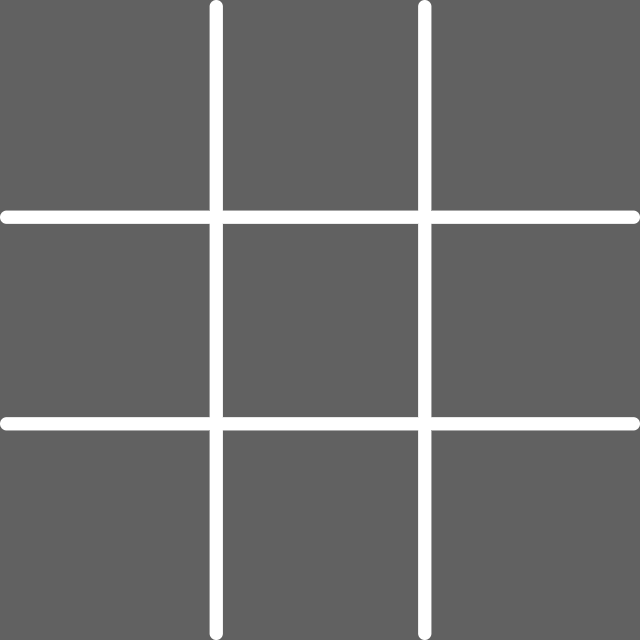
Give the GLSL for this pattern, as a WebGL 1 fragment shader.

```glsl
precision highp float;
// Three by three grey cells divided by white bars with rounded ends.

uniform vec2 u_resolution;

// Signed distance to a bar spanning the canvas along the first axis.
float barDistance(vec2 p, float center, float radius) {
    float along = clamp(p.x, radius, 1.0 - radius);
    return length(p - vec2(along, center)) - radius;
}

void main() {
    vec2 uv = gl_FragCoord.xy / u_resolution;
    float pixel = 1.0 / min(u_resolution.x, u_resolution.y);
    float radius = 0.0104;

    // Two horizontal and two vertical dividers
    float nearest = 1.0;
    for (int i = 0; i < 2; i++) {
        vec2 center = vec2(0.3379, 0.3378) + float(i) * vec2(0.3258, 0.3228);
        nearest = min(nearest, barDistance(uv, center.y, radius));
        nearest = min(nearest, barDistance(uv.yx, center.x, radius));
    }

    // White bars over flat grey, with a one pixel soft edge
    float coverage = clamp(0.5 - nearest / pixel, 0.0, 1.0);
    gl_FragColor = vec4(mix(vec3(0.38), vec3(1.0), coverage), 1.0);
}
```
